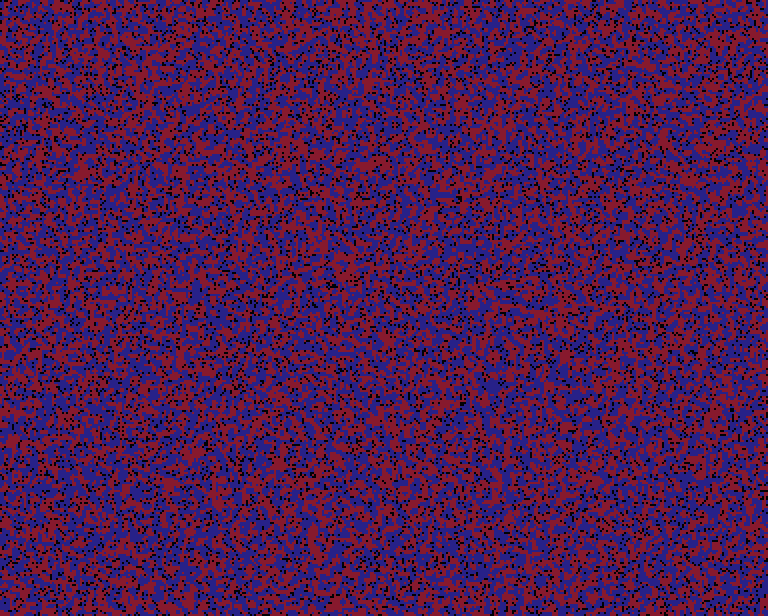
This texture is drawn by a Shadertoy shader. Its source:

```glsl
// Very fine mosaic of red and blue tiles in small tangled clusters, dotted with black gaps.

const float CELLS_ACROSS = 384.0;   // tiles along the canvas width
const float TILE_SIDE = 0.91;       // tile size as a share of its cell
const float CORE_SPREAD = 1.8;      // squared reach of like neighbours, in cells
const float RIM_SPREAD = 5.0;       // squared reach of the opposing rim
const float RIM_WEIGHT = 0.25;
const float BORDER_VACANCY = 0.15;  // chance of an empty cell between clusters
const float INNER_VACANCY = 0.05;   // chance of an empty cell inside a cluster
const vec3 RED = vec3(0.64, 0.115, 0.21);
const vec3 BLUE = vec3(0.185, 0.155, 0.64);
const vec3 BLACK = vec3(0.005, 0.005, 0.01);

// Integer hash: two independent values from 0 to 1 per cell
vec2 hash2(ivec2 cell) {
    uvec2 v = uvec2(cell + 4096) * 1664525u + 1013904223u;
    v.x += v.y * 1664525u;
    v.y += v.x * 1664525u;
    v ^= v >> 16u;
    v.x += v.y * 1664525u;
    v.y += v.x * 1664525u;
    v ^= v >> 16u;
    return vec2(v >> 8u) / 16777216.0;
}

// Band-limited noise, positive in red clusters and negative in blue ones
float clusterField(ivec2 cell) {
    float sum = 0.0;
    for (int y = -2; y <= 2; y++) {
        for (int x = -2; x <= 2; x++) {
            float d2 = float(x * x + y * y);
            float weight = exp(-d2 / CORE_SPREAD) - RIM_WEIGHT * exp(-d2 / RIM_SPREAD);
            sum += weight * (hash2(cell + ivec2(x, y)).x - 0.5);
        }
    }
    return sum;
}

vec3 tileColor(ivec2 cell) {
    float field = clusterField(cell);
    float vacancy = mix(BORDER_VACANCY, INNER_VACANCY, smoothstep(0.0, 0.4, abs(field)));
    if (hash2(cell).y < vacancy) return BLACK;
    return field > 0.0 ? RED : BLUE;
}

// Share of the pixel square that a tile covers
float tileCoverage(vec2 center, vec2 p, float pixel) {
    vec2 low = max(center - 0.5 * TILE_SIDE, p - 0.5 * pixel);
    vec2 high = min(center + 0.5 * TILE_SIDE, p + 0.5 * pixel);
    vec2 span = max(high - low, 0.0) / pixel;
    return span.x * span.y;
}

void mainImage(out vec4 fragColor, in vec2 fragCoord) {
    float pixel = CELLS_ACROSS / iResolution.x;
    vec2 p = fragCoord * pixel;
    ivec2 home = ivec2(floor(p));

    // Blend the tiles under this pixel by exact area
    vec3 color = BLACK;
    for (int y = -1; y <= 1; y++) {
        for (int x = -1; x <= 1; x++) {
            ivec2 cell = home + ivec2(x, y);
            float coverage = tileCoverage(vec2(cell) + 0.5, p, pixel);
            if (coverage > 0.0) color += coverage * (tileColor(cell) - BLACK);
        }
    }
    fragColor = vec4(color, 1.0);
}
```
